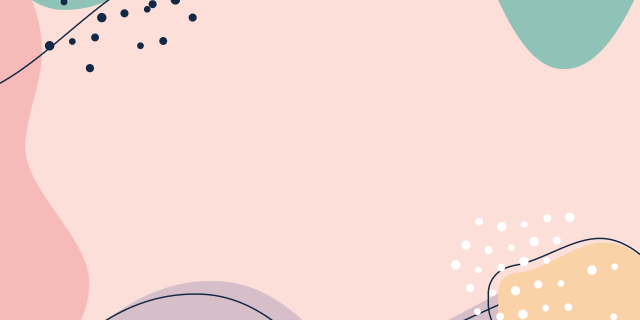
Reproduce this background procedurally as a WebGL 2 fragment shader.

```glsl
#version 300 es
precision highp float;

uniform vec2 u_resolution;
out vec4 fragColor;

// Palette
const vec3 BLUSH = vec3(0.988, 0.873, 0.847);
const vec3 ROSE = vec3(0.965, 0.730, 0.720);
const vec3 TEAL = vec3(0.565, 0.765, 0.718);
const vec3 MAUVE = vec3(0.840, 0.750, 0.790);
const vec3 APRICOT = vec3(0.980, 0.825, 0.660);
const vec3 NAVY = vec3(0.070, 0.160, 0.270);
const vec3 WHITE = vec3(1.0);

// Lengths are in canvas heights
const float STROKE_HALF_WIDTH = 0.0023;
const float HILL_POWER = 2.1;
const float DOT_RADIUS = 0.0125;
const float DOT_RADIUS_SPREAD = 0.0025;
const float DOT_STEP = 0.071;

// Scattered dots: where each row starts, its height and its length
const float DARK_START[5] = float[5](0.477, 0.318, 0.155, 0.281, 0.200);
const float DARK_HEIGHT[5] = float[5](1.0, 0.958, 0.870, 0.800, 1.007);
const int DARK_COUNT[5] = int[5](3, 5, 6, 1, 1);
const float PALE_START[5] = float[5](1.497, 1.456, 1.424, 1.469, 1.492);
const float PALE_HEIGHT[5] = float[5](0.307, 0.234, 0.172, 0.100, 0.026);
const int PALE_COUNT[5] = int[5](5, 5, 8, 5, 7);

// Turns an implicit function into an approximate distance
float toDistance(float f) {
    float slope = length(vec2(dFdx(f), dFdy(f))) * u_resolution.y;
    return f / max(slope, 1e-4);
}

float coverage(float d) {
    return clamp(0.5 - d * u_resolution.y, 0.0, 1.0);
}

float fill(float f) {
    return coverage(toDistance(f));
}

float stroke(float f) {
    return coverage(abs(toDistance(f)) - STROKE_HALF_WIDTH);
}

// Rounded hill with separate half widths on each side of its apex
float hill(vec2 p, vec2 apex, float leftWidth, float rightWidth) {
    float dx = p.x - apex.x;
    float u = abs(dx) / (dx < 0.0 ? leftWidth : rightWidth);
    return p.y - apex.y * (1.0 - pow(u, HILL_POWER));
}

// Wavy band along the left side
float sideWave(vec2 p) {
    float edge = mix(0.279, 0.078, smoothstep(0.115, 0.545, p.y));
    edge += 0.053 * smoothstep(0.530, 0.840, p.y);
    float above = max(p.y - 0.840, 0.0);
    float below = max(0.115 - p.y, 0.0);
    return p.x - edge + 1.25 * above * above + 1.97 * below * below;
}

// Corner mound: a rounded left shoulder rising to a peak
float mound(vec2 p, float left, float shoulder, vec2 peak, float radius) {
    float past = max(p.x - peak.x, 0.0);
    float top = mix(shoulder, peak.y, smoothstep(left + 0.05, peak.x, p.x));
    top -= 3.2 * past * past;
    vec2 q = vec2(left - p.x, p.y - top) + radius;
    return min(max(q.x, q.y), 0.0) + length(max(q, 0.0)) - radius;
}

// Distance to rows of dots with rippled heights and one column left open
float dotRows(vec2 p, float start[5], float height[5], int count[5],
              int gap, float ripple, float frequency, float phase) {
    float d = 1e3;
    for (int row = 0; row < 5; row++) {
        for (int i = 0; i < count[row]; i++) {
            if (i == gap) continue;
            float n = float(i);
            vec2 center = vec2(start[row] + n * DOT_STEP,
                               height[row] - ripple * sin(frequency * n + phase));
            float radius = DOT_RADIUS + DOT_RADIUS_SPREAD * sin(2.1 * n + float(row));
            d = min(d, length(p - center) - radius);
        }
    }
    return d;
}

void main() {
    vec2 p = gl_FragCoord.xy / u_resolution.y;
    vec2 hanging = vec2(p.x, 1.0 - p.y);
    vec3 color = mix(BLUSH, ROSE, fill(sideWave(p)));

    // Teal shapes hanging from the top
    color = mix(color, TEAL, fill(hill(hanging, vec2(0.200, 0.031), 0.101, 0.141)));
    color = mix(color, TEAL, fill(hill(hanging, vec2(1.762, 0.216), 0.205, 0.220)));

    // Rising line and dark dots
    float rise = 0.740 + p.x * (0.55 + p.x * (1.35 - 2.1 * p.x));
    color = mix(color, NAVY, stroke(p.y - rise) * step(p.x, 0.4));
    float darkDots = dotRows(p, DARK_START, DARK_HEIGHT, DARK_COUNT, 3, 0.013, 1.6, 1.57);
    color = mix(color, NAVY, coverage(darkDots));

    // Lower hill with its contour
    color = mix(color, MAUVE, fill(hill(p, vec2(0.664, 0.122), 0.331, 0.281)));
    color = mix(color, NAVY, stroke(hill(p, vec2(0.612, 0.081), 0.279, 0.237)));

    // Corner slope, mound and outline
    float behindMound = step(p.x, 1.575);
    color = mix(color, MAUVE, fill(p.y - 0.53 * (p.x - 1.401)) * behindMound);
    color = mix(color, NAVY, stroke(p.y - 0.45 * (p.x - 1.453)) * behindMound);
    color = mix(color, APRICOT, fill(mound(p, 1.557, 0.148, vec2(1.888, 0.242), 0.06)));
    float tuck = max(0.05 - p.y, 0.0);
    float outlineLeft = 1.526 + 4.0 * tuck * tuck;
    color = mix(color, NAVY, stroke(mound(p, outlineLeft, 0.168, vec2(1.875, 0.255), 0.085)));

    // Pale dots
    float paleDots = dotRows(p, PALE_START, PALE_HEIGHT, PALE_COUNT, 5, 0.016, 1.3, 0.0);
    color = mix(color, WHITE, coverage(paleDots));

    fragColor = vec4(color, 1.0);
}
```
